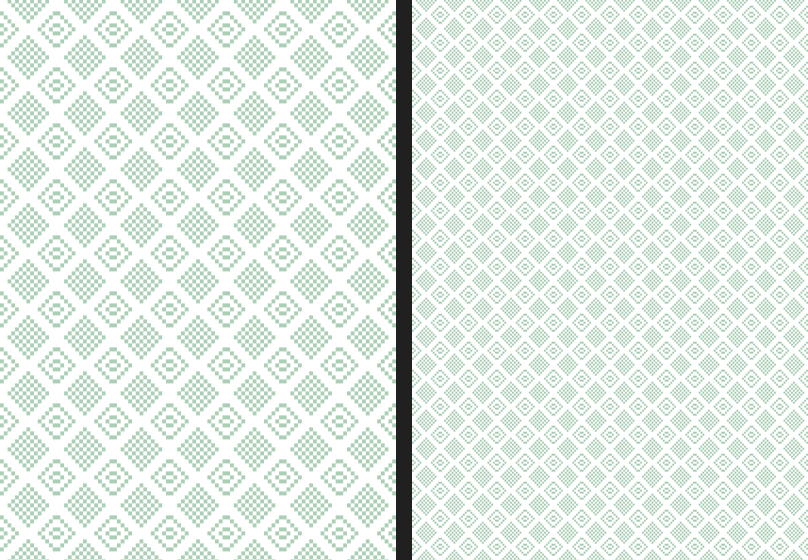
Left: one tile. Right: repeated 2 by 2.
Reproduce this pattern procedurally as a Shadertoy shader.

```glsl
// Draws a woven grid of checkered diamonds alternating with stepped diamond rings, green on white.

const vec2 REPEATS = vec2(7.0, 10.0);   // motifs across and down
const vec2 STITCHES = vec2(15.0, 14.0); // cells per motif

// Diamond (Manhattan) distance in cells to the nearest wrapped centre
float diamondDistance(vec2 point, vec2 center) {
    vec2 offset = mod(point - center + 0.5 * STITCHES, STITCHES) - 0.5 * STITCHES;
    return abs(offset.x) + abs(offset.y);
}

// 1 where a whole cell is green, 0 where it is white
float stitch(vec2 cell) {
    vec2 middle = cell + 0.5;

    // Checkered diamond: odd distances up to five
    float solid = diamondDistance(middle, vec2(7.5, 0.5));
    bool checker = solid < 5.5 && abs(mod(solid, 2.0) - 1.0) < 0.25;

    // Two nested stepped rings, half a motif away
    float hollow = diamondDistance(middle, vec2(0.0, 7.5));
    bool ring = abs(hollow - 4.5) < 0.25 || abs(hollow - 1.5) < 0.25;

    return checker || ring ? 1.0 : 0.0;
}

void mainImage(out vec4 fragColor, in vec2 fragCoord) {
    vec2 cells = REPEATS * STITCHES;
    vec2 point = fragCoord / iResolution.xy * cells + vec2(0.0, 0.85);

    // Coverage of the four cells around the nearest corner
    vec2 corner = floor(point + 0.5);
    vec2 blend = clamp((point - corner) * iResolution.xy / cells + 0.5, 0.0, 1.0);
    float below = mix(stitch(corner - 1.0), stitch(corner - vec2(0.0, 1.0)), blend.x);
    float above = mix(stitch(corner - vec2(1.0, 0.0)), stitch(corner), blend.x);
    float ink = mix(below, above, blend.y);

    vec3 sage = vec3(0.67, 0.81, 0.71);
    fragColor = vec4(mix(vec3(1.0), sage, ink), 1.0);
}
```
